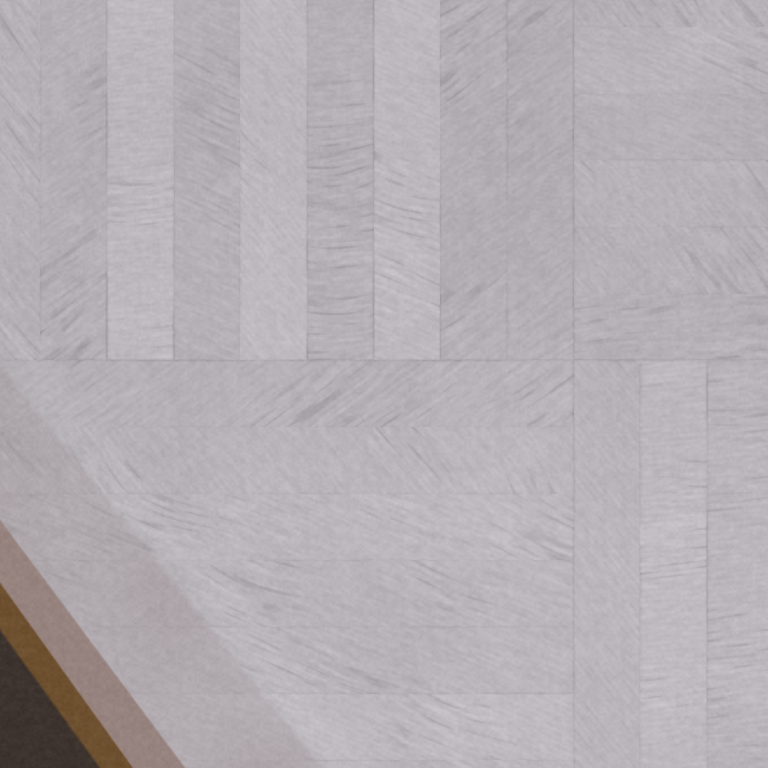
Reproduce this texture procedurally as a WebGL 2 fragment shader.

```glsl
#version 300 es
precision highp float;
// Pale basket-weave wood planks with a layered diagonal border in the lower left corner.

uniform vec2 u_resolution;
out vec4 fragColor;

const float PITCH = 0.0868;               // width of one plank
const float BLOCK = 9.0 * PITCH;          // side of one block of nine planks
const vec2 CORNER = vec2(0.747, 0.531);   // where four blocks meet

const vec3 PALE = vec3(0.748, 0.732, 0.750);
const vec3 GREY = vec3(0.692, 0.674, 0.691);
const vec3 SHADE = vec3(0.655, 0.615, 0.628);
const vec3 ROSE = vec3(0.58, 0.50, 0.48);
const vec3 GOLD = vec3(0.43, 0.315, 0.185);
const vec3 DARK = vec3(0.24, 0.20, 0.18);

float hash(vec2 p) {
    return fract(sin(dot(p, vec2(127.1, 311.7))) * 43758.545);
}

float noise(vec2 p) {
    vec2 i = floor(p);
    vec2 f = fract(p);
    f = f * f * (3.0 - 2.0 * f);
    float low = mix(hash(i), hash(i + vec2(1, 0)), f.x);
    float high = mix(hash(i + vec2(0, 1)), hash(i + vec2(1, 1)), f.x);
    return mix(low, high, f.y);
}

vec2 rotate(vec2 p, float angle) {
    float c = cos(angle);
    float s = sin(angle);
    return vec2(c * p.x + s * p.y, c * p.y - s * p.x);
}

// Distance to the nearest multiple of a period
float gridDistance(float x, float period) {
    return abs(fract(x / period + 0.5) - 0.5) * period;
}

// Soft line that fades out over a given half width
float line(float dist, float halfWidth, float pixel) {
    return 1.0 - smoothstep(0.0, halfWidth + pixel, dist);
}

// Signed distance to the line through (intercept.x, 0) and (0, intercept.y)
float diagonal(vec2 p, vec2 intercept) {
    vec2 normal = 1.0 / intercept;
    return (dot(p, normal) - 1.0) / length(normal);
}

// Coverage of the corner side of a diagonal
float below(float dist, float soft) {
    return 1.0 - smoothstep(-soft, soft, dist);
}

// Short fibres plus patches of fine dark and light scratches along one direction
float woodGrain(vec2 p, float angle, float seed) {
    vec2 q = rotate(p, angle) + seed * 17.0;
    float fibre = noise(q * vec2(60.0, 260.0)) - 0.5;
    float wave = noise(q * vec2(8.0, 12.0));
    float streak = noise(vec2(q.x * 24.0, q.y * 210.0 + wave * 6.0));
    float patches = smoothstep(0.35, 0.8, wave);
    float scratch = smoothstep(0.6, 0.95, streak) - 0.4 * smoothstep(0.4, 0.1, streak);
    return fibre * 0.032 - scratch * patches * 0.055;
}

vec3 planks(vec2 uv, float pixel) {
    vec2 p = uv - CORNER;
    vec2 block = floor(p / BLOCK);
    bool upright = mod(block.x + block.y, 2.0) > 0.5;
    float across = upright ? p.x : p.y;
    float along = upright ? p.y : p.x;
    float index = floor(across / PITCH);
    vec2 id = vec2(index, block.x * 3.0 + block.y * 7.0);

    // Every other upright plank is pale, except near the sides of its block
    float seed = hash(id);
    float inner = smoothstep(0.05, 0.25, 0.5 - abs(fract((index + 0.5) / 9.0) - 0.5));
    float tone = upright ? mix(seed, mod(index, 2.0) * inner, 0.75) : seed;
    float glow = smoothstep(0.75, 0.1, distance(uv, vec2(0.72, 0.12)));
    float cloud = noise(uv * 6.0) + 0.6 * noise(uv * 17.0) - 0.8;
    float paleness = 0.14 + 0.68 * tone + 0.4 * glow + 0.35 * cloud;
    vec3 color = mix(GREY, PALE, clamp(paleness, 0.0, 1.0));
    float angle = -0.9 + 0.5 * floor(hash(id + 5.3) * 4.0);
    color += woodGrain(uv, angle, seed);

    // Thin joints, each worn differently and almost gone between level planks
    float jointSeed = hash(vec2(floor(across / PITCH + 0.5), id.y + 2.7));
    float gaps = smoothstep(0.2, 0.75, noise(vec2(along * 22.0, jointSeed * 50.0)));
    float joint = line(gridDistance(across, PITCH), 0.0018, pixel);
    float edge = line(min(gridDistance(p.x, BLOCK), gridDistance(p.y, BLOCK)), 0.0018, pixel);
    float depth = (upright ? 0.075 : 0.035) * (0.3 + 0.7 * jointSeed);
    return color - max(joint * depth * (0.25 + 0.75 * gaps), edge * 0.05 * (0.4 + 0.6 * gaps));
}

// Reflected light, soft shade and the solid border bands
vec3 border(vec3 color, vec2 uv, float pixel) {
    float streak = diagonal(uv, vec2(0.46, 0.56));
    color += 0.018 * exp(-pow(streak / 0.03, 2.0));
    float shade = below(diagonal(uv, vec2(0.419, 0.525)), 0.006);
    float fade = 0.3 + 0.4 * noise(uv * 9.0 + 3.0);
    color = mix(color, SHADE, shade * fade);
    color = mix(color, ROSE, below(diagonal(uv, vec2(0.241, 0.323)), pixel * 1.5) * 0.92);
    color = mix(color, GOLD, below(diagonal(uv, vec2(0.173, 0.241)), pixel * 1.5));
    return mix(color, DARK, below(diagonal(uv, vec2(0.130, 0.180)), pixel * 2.0));
}

void main() {
    vec2 uv = gl_FragCoord.xy / u_resolution;
    float pixel = 1.0 / min(u_resolution.x, u_resolution.y);
    vec3 color = border(planks(uv, pixel), uv, pixel);
    float speckle = noise(uv * 330.0) + noise(uv * 170.0 + 9.0) - 1.0;
    fragColor = vec4(color + speckle * 0.026, 1.0);
}
```
